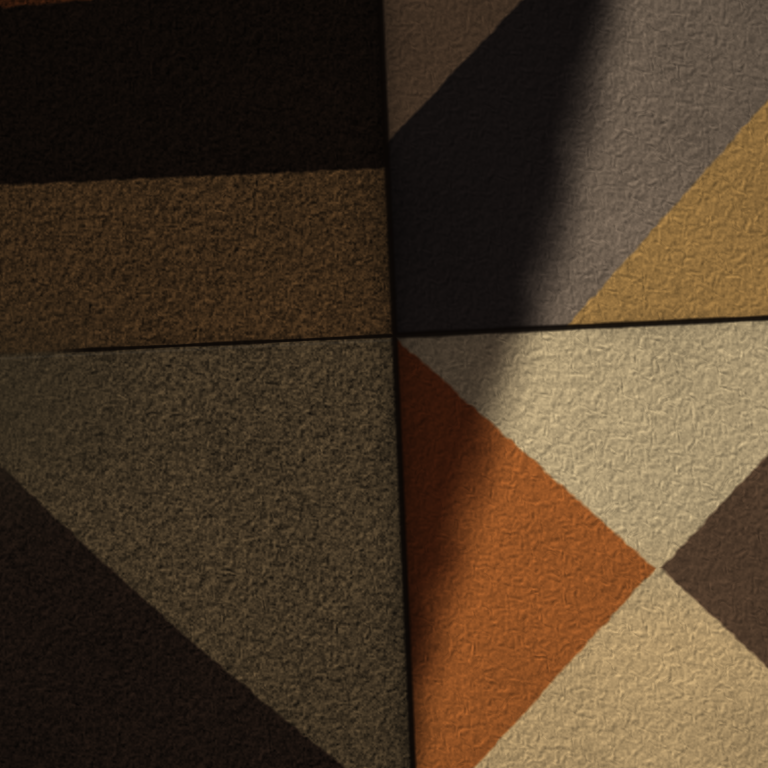
A three.js fragment shader for this background:

```glsl
// Four textured plaster tiles with inlaid triangles, dark seams and a slanting soft shadow.
varying vec2 vUv;

// Lit and shaded pigments
const vec3 CREAM = vec3(0.65, 0.575, 0.435);
const vec3 CREAM_WARM = vec3(0.665, 0.56, 0.395);
const vec3 CREAM_SHADE = vec3(0.24, 0.20, 0.155);
const vec3 ORANGE = vec3(0.54, 0.305, 0.14);
const vec3 ORANGE_SHADE = vec3(0.185, 0.08, 0.035);
const vec3 GREY = vec3(0.40, 0.345, 0.29);
const vec3 GREY_SHADE = vec3(0.075, 0.060, 0.056);
const vec3 TAN = vec3(0.57, 0.435, 0.245);
const vec3 UMBER = vec3(0.30, 0.225, 0.165);
const vec3 CORNER_BROWN = vec3(0.245, 0.185, 0.135);
const vec3 LEFT_BROWN = vec3(0.22, 0.155, 0.09);
const vec3 LEFT_OLIVE = vec3(0.235, 0.19, 0.13);
const vec3 LEFT_DARK = vec3(0.095, 0.066, 0.049);
const vec3 BAND_DARK = vec3(0.058, 0.038, 0.026);
const vec3 RUST = vec3(0.19, 0.095, 0.045);
const vec3 SEAM = vec3(0.035, 0.022, 0.015);

const float EDGE = 0.0028;        // softness of inlay edges
const float WOBBLE = 0.003;       // raggedness of inlay edges
const float PENUMBRA = 0.042;     // softness of the cast shadow
const float GRAIN_SCALE = 135.0;  // plaster wrinkles per canvas width
const float RELIEF = 0.50;        // strength of the embossed wrinkles
const float SPECKLE = 0.32;       // strength of the fine grain

float hash(vec2 p) {
  vec3 q = fract(vec3(p.xyx) * 0.1031);
  q += dot(q, q.yzx + 33.33);
  return fract((q.x + q.y) * q.z);
}

float noise(vec2 p) {
  vec2 i = floor(p), f = fract(p);
  f = f * f * (3.0 - 2.0 * f);
  return mix(mix(hash(i), hash(i + vec2(1.0, 0.0)), f.x),
             mix(hash(i + vec2(0.0, 1.0)), hash(i + vec2(1.0)), f.x), f.y);
}

// Short winding bumps of the plaster
float wrinkles(vec2 p) {
  p += 1.3 * vec2(noise(p * 0.7 + 7.0), noise(p * 0.7 + 41.0));
  float ridge = 1.0 - abs(2.0 * noise(p) - 1.0);
  return 0.45 * ridge + 0.55 * noise(p * 1.5 + 19.0);
}

// Signed distance to the line a-b, positive on its left
float side(vec2 p, vec2 a, vec2 b) {
  vec2 d = normalize(b - a);
  return d.x * (p.y - a.y) - d.y * (p.x - a.x);
}

float fill(float d) {
  return smoothstep(-EDGE, EDGE, d);
}

vec3 leftTiles(vec2 p, float above) {
  vec3 top = mix(LEFT_BROWN, BAND_DARK, fill(p.y - 0.759 - 0.044 * p.x));
  top = mix(top, RUST, fill(p.y - 0.99 - 0.09 * p.x));
  float wedge = side(p, vec2(0.449, 0.0), vec2(0.0, 0.395));
  wedge -= 0.008 * sin(3.1416 * clamp(p.x / 0.449, 0.0, 1.0));
  vec3 bottom = mix(LEFT_OLIVE, LEFT_DARK, fill(wedge));
  return mix(bottom, top, above);
}

vec3 rightTiles(vec2 p, float above) {
  // Cast shadow, bending slightly where it crosses the seam
  float shadowX = mix(0.680, 0.697, above) + (p.y - 0.57) * mix(0.29, 0.235, above);
  shadowX += 0.014 * (noise(p * 22.0) - 0.5);
  float lit = smoothstep(-PENUMBRA, PENUMBRA, p.x - shadowX);

  // Upper tile: slanted grey band between brown and tan corners
  float glow = 1.08 - 0.8 * abs(p.x - 0.84);
  vec3 top = mix(GREY_SHADE, GREY * glow, lit);
  top = mix(top, CORNER_BROWN, fill(side(p, vec2(0.508, 0.818), vec2(0.68, 1.0))));
  top = mix(top, TAN, fill(side(p, vec2(1.0, 0.87), vec2(0.745, 0.583))));

  // Lower tile: orange and umber points meeting on cream
  vec3 cream = mix(CREAM_WARM, CREAM, smoothstep(0.15, 0.35, p.y));
  vec3 bottom = mix(CREAM_SHADE, cream, lit);
  vec2 tip = vec2(0.853, 0.26);
  float point = min(side(p, tip, vec2(0.518, 0.557)), side(p, vec2(0.618, 0.0), tip));
  bottom = mix(bottom, mix(ORANGE_SHADE, ORANGE, lit), fill(point));
  tip.x += 0.008;
  point = min(side(p, vec2(1.0, 0.408), tip), side(p, tip, vec2(1.0, 0.13)));
  bottom = mix(bottom, UMBER, fill(point));
  return mix(bottom, top, above);
}

void main() {
  vec2 p = vUv;
  float across = p.y - (0.539 + 0.047 * p.x);
  float upright = p.x - (0.495 + 0.043 * (1.0 - p.y));
  float above = fill(across);
  float right = fill(upright);
  vec2 ragged = p + WOBBLE * (vec2(noise(p * 120.0), noise(p * 120.0 + 53.0)) - 0.5);
  vec3 color = mix(leftTiles(ragged, above), rightTiles(ragged, above), right);

  // Embossed plaster, fine speckle and broad staining
  vec2 g = p * GRAIN_SCALE;
  float relief = wrinkles(g) - wrinkles(g + vec2(0.35, -0.45));
  float speckle = noise(g * 1.7 + 3.0) + noise(g * 2.9) - 1.0;
  float stain = noise(p * 7.0) + 0.5 * noise(p * 17.0) - 0.75;
  float grain = mix(1.1, 0.6, right) * RELIEF * relief + mix(1.4, 0.4, right) * SPECKLE * speckle;
  color *= 1.0 + grain + 0.12 * stain;

  // Pale haze on the left edge and dim outer corners
  vec2 h = (p - vec2(0.0, 0.47)) * vec2(7.0, 9.0);
  color = mix(color, vec3(0.19, 0.16, 0.11), 0.5 * exp(-dot(h, h)));
  vec2 c = p - vec2(0.55, 0.45);
  color *= 1.05 - 0.32 * dot(c, c);

  // Seams: contact shade, uneven dark groove and a faint lower lip
  float width = mix(0.0022, 0.0036, right) * (0.6 + 0.8 * noise(vec2(p.x * 30.0, 2.0)));
  float groove = 1.0 - smoothstep(0.3 * width, 1.5 * width, abs(across));
  groove *= smoothstep(0.05, 0.12, p.x);
  groove = max(groove, 1.0 - smoothstep(0.001, 0.0065, abs(upright)));
  float contact = exp(-abs(upright) * 60.0) + 0.4 * exp(-abs(across) * 130.0);
  color *= 1.0 - 0.38 * min(contact, 1.0);
  color += 0.03 * (1.0 - right) * (1.0 - smoothstep(0.0, 0.003, abs(across + 0.006)));
  color = mix(color, SEAM, 0.88 * groove);

  gl_FragColor = vec4(clamp(color, 0.0, 1.0), 1.0);
}
```
